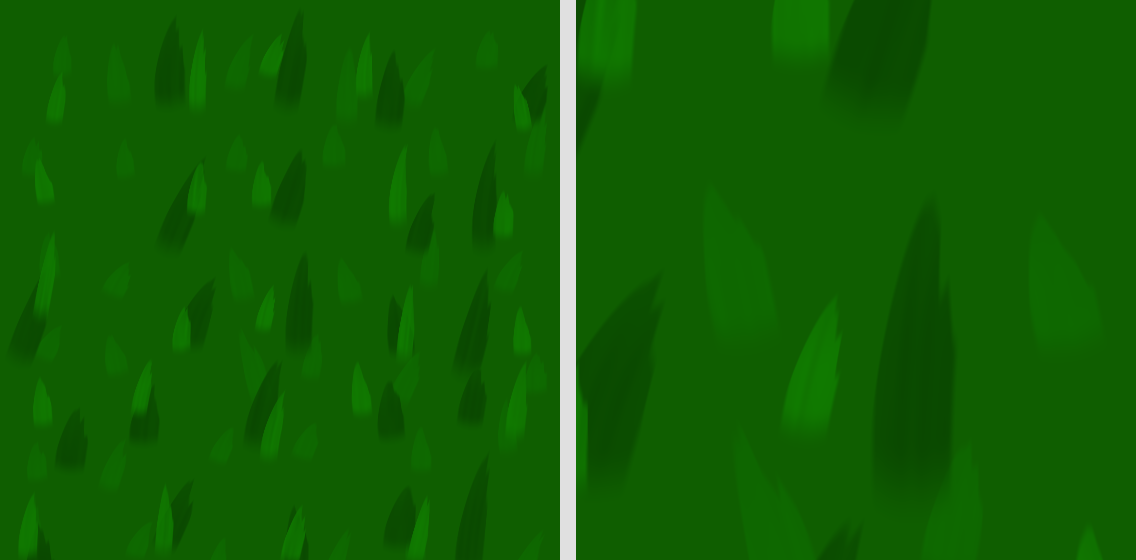
Left: the whole. Right: its middle third, enlarged.
A three.js fragment shader for this texture:

```glsl
// Painted grass: short brush-stroke blades scattered over a flat green field.
// Three jittered grids (faint, dark, bright) each place one stroke per cell;
// a stroke has a soft base, a bent body and a tip of uneven bristles.
varying vec2 vUv;

const vec3 FIELD_GREEN = vec3(0.058, 0.370, 0.0);
const vec3 FAINT_GREEN = vec3(0.055, 0.415, 0.0);
const vec3 DARK_GREEN = vec3(0.038, 0.280, 0.0);
const vec3 BRIGHT_GREEN = vec3(0.062, 0.480, 0.0);

float hash(vec2 p) {
  return fract(sin(dot(p, vec2(127.1, 311.7))) * 43758.5453);
}

vec2 hash2(vec2 p) {
  return vec2(hash(p), hash(p + 19.7));
}

float noise(vec2 p) {
  vec2 cell = floor(p);
  vec2 f = fract(p);
  f = f * f * (3.0 - 2.0 * f);
  float low = mix(hash(cell), hash(cell + vec2(1.0, 0.0)), f.x);
  float high = mix(hash(cell + vec2(0.0, 1.0)), hash(cell + vec2(1.0, 1.0)), f.x);
  return mix(low, high, f.y);
}

vec2 rotate(vec2 p, float angle) {
  float c = cos(angle);
  float s = sin(angle);
  return vec2(c * p.x - s * p.y, s * p.x + c * p.y);
}

// Coverage of one upright stroke centred on the origin.
float blade(vec2 p, float size, float halfWidth, float bend, float seed) {
  float along = p.y / size + 0.5;
  float across = (p.x - bend * size * (along * along - 0.3)) / halfWidth;
  if (abs(across) > 1.0 || along < 0.0 || along > 1.15) return 0.0;

  // Smooth left shoulder, ragged right shoulder
  float fromTip = across + 0.1;
  float left = max(-fromTip, 0.0) / 0.9;
  float right = max(fromTip, 0.0) / 1.1;
  float bristle = noise(vec2(across * 5.0 + seed, seed)) - 0.5;
  float top = 1.0 - 0.7 * left * left - 0.55 * pow(right, 1.2);
  top += 0.22 * bristle * smoothstep(-0.3, 0.2, across);

  float tip = 1.0 - smoothstep(top - 0.07, top + 0.03, along);
  float sides = 1.0 - smoothstep(0.82, 1.0, abs(across));
  float base = smoothstep(0.0, 0.27, along - 0.05 * across * across);
  float streak = noise(vec2(across * 4.0 + seed * 3.0, along * 1.5 + seed));
  float fade = 1.0 - 0.22 * smoothstep(0.5, 1.0, along);
  return tip * sides * base * fade * mix(0.72, 1.0, streak);
}

// Strongest coverage among the strokes of one jittered grid.
float bladeLayer(vec2 uv, float cells, vec2 sizeRange, float halfWidth,
                 vec2 leanRange, float density, float seed) {
  vec2 gridUv = (uv + vec2(0.0, 0.05)) * cells;
  vec2 home = floor(gridUv);
  float cover = 0.0;
  for (int j = -1; j <= 1; j++) {
    for (int i = -1; i <= 1; i++) {
      vec2 cell = home + vec2(float(i), float(j));
      vec2 key = cell + seed;
      bool outside = min(cell.x, cell.y) < 0.0 || max(cell.x, cell.y) >= cells;
      if (outside || hash(key + 5.3) > density) continue;
      vec2 centre = cell + mix(vec2(0.22), vec2(0.78), hash2(key));
      vec2 shape = hash2(key + 41.3);
      float size = mix(sizeRange.x, sizeRange.y, shape.x * shape.x);
      float lean = mix(leanRange.x, leanRange.y, shape.y);
      float bend = mix(-0.04, 0.22, hash(key + 73.9));
      float width = halfWidth * mix(0.85, 1.12, hash(key + 97.1));
      vec2 local = rotate((gridUv - centre) / cells, lean);
      float stroke = blade(local, size, width, bend, 20.0 * hash(key + 11.9));
      cover = max(cover, stroke);
    }
  }
  return cover;
}

void main() {
  float faint = bladeLayer(vUv, 6.0, vec2(0.075, 0.160), 0.020,
                           vec2(-0.25, 0.45), 0.95, 3.0);
  float dark = bladeLayer(vUv, 5.0, vec2(0.120, 0.270), 0.027,
                          vec2(-0.15, 0.42), 0.86, 31.0);
  float bright = bladeLayer(vUv, 5.0, vec2(0.090, 0.180), 0.0175,
                            vec2(-0.18, 0.25), 0.90, 67.0);

  vec3 color = mix(FIELD_GREEN, FAINT_GREEN, faint);
  color = mix(color, DARK_GREEN, dark);
  color = mix(color, BRIGHT_GREEN, bright);
  gl_FragColor = vec4(color, 1.0);
}
```
